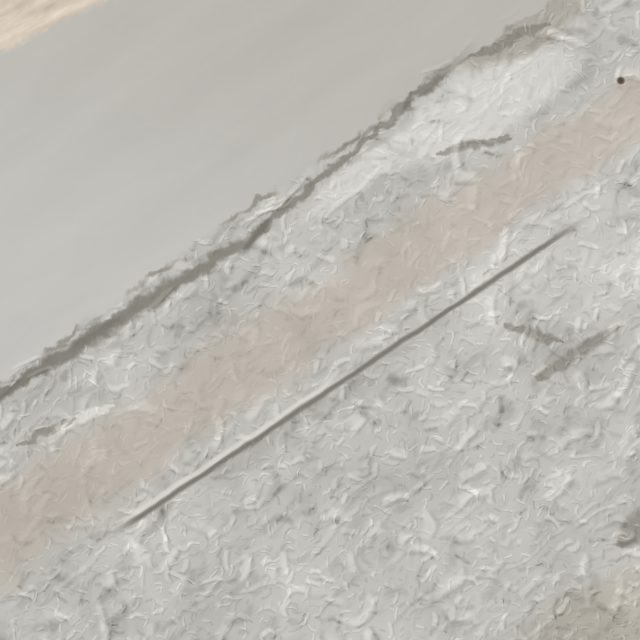
Write a Shadertoy shader that draws this texture.

```glsl
// Weathered pale stone: a smooth slab, a ragged diagonal crack, a tan band,
// a thin seam and flaky rubble. Regions are distance masks around slanted
// lines; the rubble is cellular noise whose cells hold curved, tilted flakes.

float hash(vec2 p) {
    vec3 q = fract(p.xyx * vec3(0.1031, 0.103, 0.0973));
    q += dot(q, q.yzx + 33.33);
    return fract((q.x + q.y) * q.z);
}

float waves(vec2 p) {
    float sum = 0.0, amp = 0.5;
    for (int i = 0; i < 4; i++) {
        sum += amp * sin(p.x + 1.7 * sin(p.y)) * cos(p.y + 1.3 * sin(p.x * 0.8));
        p = mat2(1.5, 1.2, -1.2, 1.5) * p + 2.3;
        amp *= 0.55;
    }
    return sum;
}

float fall(float a, float b, float x) { return 1.0 - smoothstep(a, b, x); }

// Cellular noise: every cell carries one light or dark flake with a shaded rim.
float flakes(vec2 p) {
    float sum = 0.0;
    for (int j = -1; j <= 1; j++)
    for (int i = -1; i <= 1; i++) {
        vec2 id = floor(p) + vec2(i, j);
        float rx = hash(id), ry = hash(id + 41.0), tone = hash(id + 83.0);
        float angle = 2.2 * hash(id + 127.0) - 0.5;
        float c = cos(angle), s = sin(angle);
        vec2 d = mat2(c, -s, s, c) * (p - id - vec2(rx, ry));
        d.y += (rx - 0.5) * 1.4 * d.x * d.x;
        float len = 0.1 + 0.38 * ry;
        d.x -= clamp(d.x, -len, len);
        sum += fall(0.04, 0.22, length(d)) * (tone * 2.0 - 0.95);
        sum -= 0.7 * tone * fall(0.02, 0.13, length(d + vec2(0, 0.2)));
    }
    return sum;
}

// Tapered crack
float stroke(vec2 p, vec2 a, vec2 b, float width) {
    vec2 ab = b - a;
    float t = clamp(dot(p - a, ab) / dot(ab, ab), 0.0, 1.0);
    width *= 0.35 + 2.6 * t * (1.0 - t);
    return fall(width * 0.3, width, length(p - a - ab * t));
}

float blob(vec2 p, vec2 center, vec2 size, float slope) {
    vec2 axis = normalize(vec2(1, slope)), d = p - center;
    return fall(0.7, 1.15, length(vec2(dot(d, axis), axis.x * d.y - axis.y * d.x) / size));
}

void mainImage(out vec4 fragColor, in vec2 fragCoord) {
    vec2 uv = fragCoord / iResolution.xy;
    vec2 ragged = uv + 0.008 * vec2(waves(uv * 42.0), waves(uv * 47.0 + 5.0))
                + 0.004 * vec2(waves(uv * 110.0), waves(uv * 125.0));
    vec2 bent = uv + 0.012 * vec2(waves(uv * 19.0), waves(uv * 23.0 + 9.0));
    vec2 slant = mat2(0.83, -0.56, 0.56, 0.83) * uv;
    float broad = waves(uv * 13.0);

    // Heights above the slanted boundaries
    float slabSide = ragged.y - 0.402 - 0.695 * ragged.x;
    float crackSide = ragged.y - 0.385 - 0.62 * ragged.x - 0.25 * max(ragged.x - 0.4, 0.0);
    float seamSide = uv.y - 0.048 - 0.667 * uv.x + 0.003 * waves(uv * 24.0);
    float bandSide = bent.y - 0.168 - 0.68 * bent.x + 0.03 * broad;

    // Rubble tones
    vec3 color = vec3(0.745, 0.738, 0.715) + 0.055 * broad;
    color += 0.035 * blob(bent, vec2(0.88, 0.58), vec2(0.22, 0.1), 0.6);
    color -= vec3(0.05, 0.06, 0.075) * blob(bent, vec2(0.98, 0.03), vec2(0.2, 0.08), 0.4);

    // Tan band, narrowing to the upper right
    float halfWidth = mix(0.085, 0.05, uv.x);
    float band = fall(halfWidth * 0.45, halfWidth * 1.3, abs(bandSide));
    color = mix(color, vec3(0.735, 0.702, 0.66) + 0.03 * broad, 0.85 * band);

    // Chalky patch with its tail, and the brown outcrop above it
    float chalk = max(blob(ragged, vec2(0.755, 0.837), vec2(0.18, 0.055), 0.55),
                      blob(ragged, vec2(0.57, 0.735), vec2(0.13, 0.022), 0.78));
    color = mix(color, vec3(0.835, 0.832, 0.81), 0.9 * chalk);
    float outcrop = blob(ragged, vec2(0.81, 0.95), vec2(0.12, 0.038), 0.45);
    color = mix(color, vec3(0.67, 0.65, 0.61), 0.8 * outcrop);

    // Flakes, long ridges and small dark pits
    float grain = 0.45 * flakes(bent * 21.0) + 0.45 * flakes(bent * 38.0 + 17.0)
                + 0.36 * flakes(bent * 72.0 + 53.0);
    float ridge = flakes(slant * vec2(12, 40) + 0.6 * broad);
    float pits = smoothstep(0.35, 1.0, -grain);
    color += (1.0 - 0.58 * band) * (1.0 - 0.4 * chalk) * (0.165 * grain + 0.05 * ridge - 0.08 * pits);

    // Local cracks, broken up by the flakes
    float marks = stroke(ragged, vec2(0.79, 0.495), vec2(0.88, 0.465), 0.014);
    marks = max(marks, stroke(ragged, vec2(0.84, 0.41), vec2(0.97, 0.49), 0.018));
    marks = max(marks, stroke(ragged, vec2(0.68, 0.76), vec2(0.8, 0.787), 0.012));
    marks = max(marks, stroke(ragged, vec2(0.03, 0.305), vec2(0.12, 0.35), 0.009));
    marks = max(marks, stroke(ragged, vec2(0.72, 0.908), vec2(0.86, 0.965), 0.014));
    marks = max(marks, stroke(ragged, vec2(0.97, 0.15), vec2(1.03, 0.21), 0.03));
    color = mix(color, vec3(0.5, 0.485, 0.45), marks * clamp(0.6 - 0.5 * grain, 0.15, 0.85));
    color += 0.1 * stroke(ragged, vec2(0.09, 0.335), vec2(0.17, 0.365), 0.016);
    color = mix(color, vec3(0.36, 0.3, 0.25), fall(0.003, 0.008, length(uv - vec2(0.97, 0.874))));

    // Seam: soft shade below, pale lip above, thin dark line between
    float along = smoothstep(0.17, 0.22, uv.x) * fall(0.84, 0.93, uv.x);
    float shade = smoothstep(-0.07, -0.01, seamSide) * fall(-0.005, 0.0, seamSide);
    color -= 0.07 * shade * smoothstep(0.28, 0.4, uv.x) * fall(0.5, 0.68, uv.x);
    float lip = fall(0.002, 0.009, abs(seamSide - 0.009)) * fall(0.48, 0.57, uv.x);
    color = mix(color, vec3(0.87, 0.86, 0.835), 0.75 * lip * along);
    float seam = fall(0.001, 0.0075 + 0.003 * broad, abs(seamSide));
    color = mix(color, vec3(0.45, 0.44, 0.41), 0.85 * seam * along);

    // Smooth slab with faint slanted streaks
    vec3 slab = mix(vec3(0.772, 0.766, 0.748), vec3(0.728, 0.72, 0.692), smoothstep(0.45, 1.15, uv.y + 0.25 * uv.x));
    slab += 0.014 * waves(slant * vec2(5, 24)) + 0.004 * grain;
    color = mix(color, slab, smoothstep(-0.003, 0.004, slabSide));

    // Splintered slab edge and the main crack, strongest at the left
    color += 0.07 * ridge * fall(0.01, 0.035, abs(crackSide - 0.012)) * fall(0.7, 0.85, uv.x);
    float rim = fall(0.001, 0.008, abs(slabSide)) * smoothstep(-0.2, 0.4, waves(uv * 25.0));
    color = mix(color, vec3(0.54, 0.52, 0.48), 0.7 * rim * fall(0.78, 0.85, uv.x));
    float width = mix(0.021, 0.011, smoothstep(0.2, 0.5, uv.x)) * (1.0 + 0.7 * broad);
    float crack = fall(width * 0.3, width, abs(crackSide)) * fall(0.66, 0.76, uv.x);
    color = mix(color, vec3(0.47, 0.455, 0.42), crack * clamp(0.85 - 0.4 * uv.x - 0.3 * ridge, 0.2, 0.95));

    // Sunlit ground beyond the far corner
    float corner = smoothstep(-0.006, 0.008, ragged.y - 0.918 - 0.49 * ragged.x);
    color = mix(color, vec3(0.83, 0.78, 0.715) + 0.1 * waves(slant * vec2(25, 90)), corner);

    fragColor = vec4(clamp(color, 0.0, 1.0), 1);
}
```
